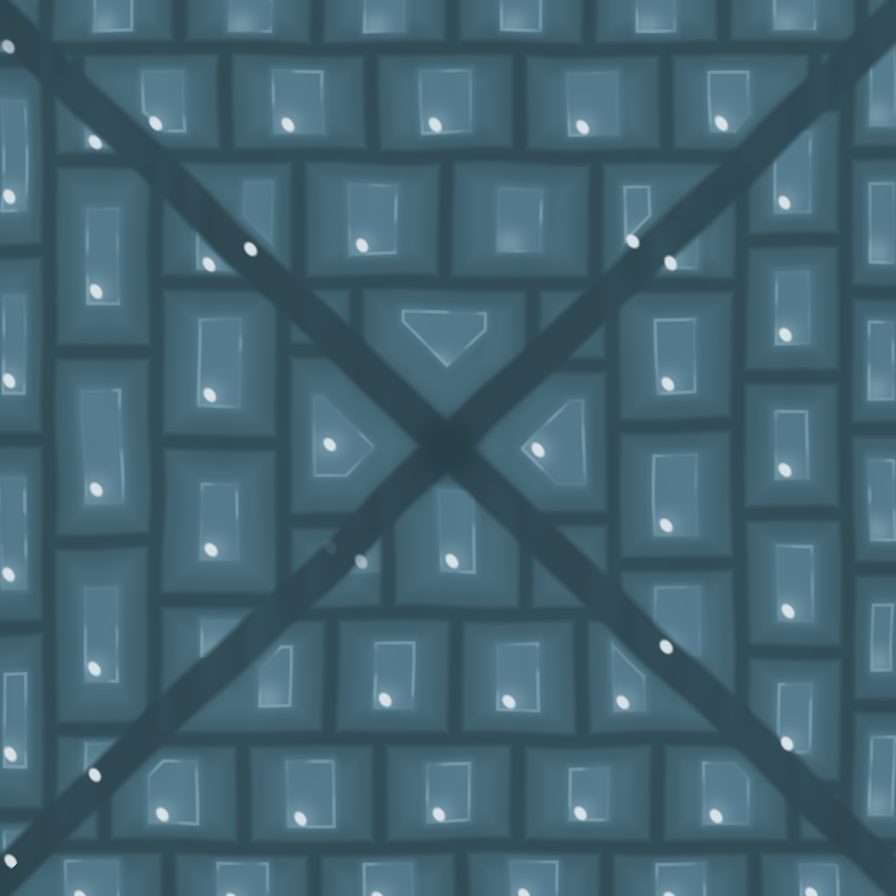
Write a WebGL 1 fragment shader that draws this pattern.

```glsl
precision highp float;
// Painted blue-slate bricks laid in square rings and split by two dark diagonals.
// Each side of a ring is a row with its own joint spacing; every brick gets a
// soft pane with broken bright outlines and a small glint at its lower left.
uniform vec2 u_resolution;

const vec3 SEAM = vec3(0.195, 0.300, 0.342);
const vec3 BRICK_EDGE = vec3(0.248, 0.378, 0.430);
const vec3 BRICK_MID = vec3(0.285, 0.425, 0.487);
const vec3 PANE = vec3(0.335, 0.490, 0.560);
const vec3 STROKE = vec3(0.520, 0.655, 0.715);
const vec3 GLINT = vec3(0.840, 0.885, 0.900);
const vec3 HUB = vec3(0.155, 0.245, 0.285);

float hash(vec2 p) {
  return fract(sin(dot(p, vec2(127.1, 311.7))) * 43758.5453);
}

float noise(vec2 p) {
  vec2 i = floor(p), f = fract(p);
  f = f * f * (3.0 - 2.0 * f);
  return mix(mix(hash(i), hash(i + vec2(1.0, 0.0)), f.x),
             mix(hash(i + vec2(0.0, 1.0)), hash(i + 1.0), f.x), f.y);
}

float boxDistance(vec2 p, vec2 halfSize) {
  vec2 d = abs(p) - halfSize;
  return length(max(d, 0.0)) + min(max(d.x, d.y), 0.0);
}

// Fades from 1 inside the distance "a" to 0 beyond "b".
float fade(float a, float b, float d) {
  return 1.0 - smoothstep(a, b, d);
}

vec3 pick(float ring, vec3 a, vec3 b, vec3 c, vec3 d) {
  return ring < 0.5 ? a : ring < 1.5 ? b : ring < 2.5 ? c : d;
}

// Row layout: first joint, joint spacing, number of joints.
vec3 rowLayout(float ring, bool flatRow, bool positive) {
  if (flatRow && positive) return pick(ring, vec3(0.397, 0.199, 2), vec3(0.332, 0.166, 3),
                                      vec3(0.088, 0.164, 6), vec3(0.050, 0.152, 7));
  if (flatRow) return pick(ring, vec3(0.432, 0.154, 2), vec3(0.370, 0.139, 3),
                           vec3(0.117, 0.154, 6), vec3(0.188, 0.163, 5));
  if (positive) return pick(ring, vec3(0.423, 0.171, 2), vec3(0.370, 0.156, 3),
                            vec3(0.121, 0.1525, 6), vec3(0.058, 0.154, 7));
  return pick(ring, vec3(0.418, 0.191, 2), vec3(0.328, 0.178, 3),
              vec3(0.186, 0.211, 4), vec3(0.091, 0.210, 5));
}

void main() {
  vec2 uv = gl_FragCoord.xy / u_resolution;
  vec2 p = uv + 0.006 * (vec2(noise(uv * 11.0), noise(uv * 11.0 + 40.0)) - 0.5);
  vec2 q = p - 0.5;

  // Side of the square and ring of the row.
  float slant = abs(q.x) * 0.96 - abs(q.y);
  bool flatRow = slant < 0.0;
  bool positive = (flatRow ? q.y : q.x) > 0.0;
  float side = positive ? 1.0 : -1.0;
  float radius = flatRow ? abs(q.y) : abs(q.x);
  float along = flatRow ? p.x : p.y;
  float ring = step(0.185, radius) + step(0.326, radius) + step(0.445, radius);
  bool core = ring < 0.5;
  vec2 span = ring < 0.5 ? vec2(0.05, 0.185) : ring < 1.5 ? vec2(0.185, 0.326)
            : ring < 2.5 ? vec2(0.326, 0.445) : vec2(0.445, 0.525);
  float midRadius = 0.5 * (span.x + span.y);

  // Distance to the nearest seam.
  vec3 row = rowLayout(ring, flatRow, positive);
  float cell = (along - row.x) / row.y;
  float joint = abs(cell - clamp(floor(cell + 0.5), 0.0, row.z - 1.0)) * row.y;
  float ringLine = min(abs(radius - 0.185), min(abs(radius - 0.326), abs(radius - 0.445)));
  float seam = min(joint, ringLine);
  float diagonal = abs(slant) * 0.72;

  // Bounds of this brick, trimmed by the diagonals.
  float k = clamp(floor(cell), -1.0, row.z - 1.0);
  float low = k < 0.0 ? 0.0 : row.x + k * row.y;
  float high = k > row.z - 1.5 ? 1.0 : row.x + (k + 1.0) * row.y;
  low = max(low, 0.5 - midRadius);
  high = min(high, 0.5 + midRadius);
  float midAlong = 0.5 * (low + high);
  vec2 halfBrick = 0.5 * vec2(high - low, span.y - span.x);
  float room = smoothstep(0.014, 0.034, min(halfBrick.x, halfBrick.y));
  float seed = hash(vec2(midAlong, side * midRadius + (flatRow ? 3.0 : 7.0)));

  // Pane shape: upright boxes, wedges around the hub.
  vec2 paneHalf = (flatRow ? halfBrick : halfBrick.yx) * vec2(0.31, 0.53) * (0.88 + 0.24 * seed);
  vec2 glintAt = vec2(-0.45, -0.75);
  float wedge = 0.035;
  if (core) {
    paneHalf = flatRow ? vec2(0.046, 0.035) : vec2(0.034, 0.046);
    glintAt = flatRow ? vec2(-0.12, -0.72) : vec2(-0.5, -0.2);
    wedge = flatRow ? 0.092 : 0.083;
    if (flatRow && !positive) {
      paneHalf = vec2(0.018, 0.045);
      glintAt = vec2(-0.35, -0.75);
      wedge = -1.0;
      midRadius = 0.093;
    }
  }
  float across = 0.5 + side * midRadius;
  vec2 local = p - (flatRow ? vec2(midAlong, across) : vec2(across, midAlong));
  float pane = max(boxDistance(local, paneHalf), (wedge - radius + abs(along - 0.5)) * 0.7);

  // Brick body with brushed shading.
  float brush = noise(uv * vec2(60.0, 14.0)) + noise(uv * 7.0) - 1.0;
  vec3 color = mix(BRICK_EDGE, BRICK_MID, smoothstep(0.008, 0.042, min(seam, diagonal)));
  color = mix(color, PANE, room * fade(-0.006, 0.012, pane) * 0.9);
  color += 0.012 * brush;

  // Broken outlines and the smear leading to the glint.
  vec2 toGlint = local - glintAt * paneHalf;
  float broken = smoothstep(0.35, 0.75, noise(uv * 38.0 + seed * 20.0));
  float outline = fade(0.0005, 0.0032, abs(pane));
  color = mix(color, STROKE, room * outline * (0.12 + 0.55 * broken));
  float smear = exp(-dot(toGlint, toGlint) * 3500.0) * fade(-0.001, 0.004, pane);
  color = mix(color, STROKE, room * smear * 0.6);

  // Seams, diagonals and the dark hub.
  color = mix(color, SEAM, 0.95 * fade(0.004, 0.013, seam));
  color = mix(color, SEAM * (0.97 + 0.08 * brush), fade(0.016, 0.025, diagonal));
  color = mix(color, HUB, 0.85 * fade(0.012, 0.048, length(q)));

  // Glints; the outer rows show them only on the lower and left sides.
  float lit = room * step(0.08, seed) * (ring > 2.5 && positive ? 0.0 : 1.0);
  vec2 tilted = vec2(toGlint.x + 0.3 * toGlint.y, toGlint.y * 0.85);
  color = mix(color, GLINT, lit * fade(0.0045, 0.0085, length(tilted)));
  gl_FragColor = vec4(color, 1.0);
}
```
